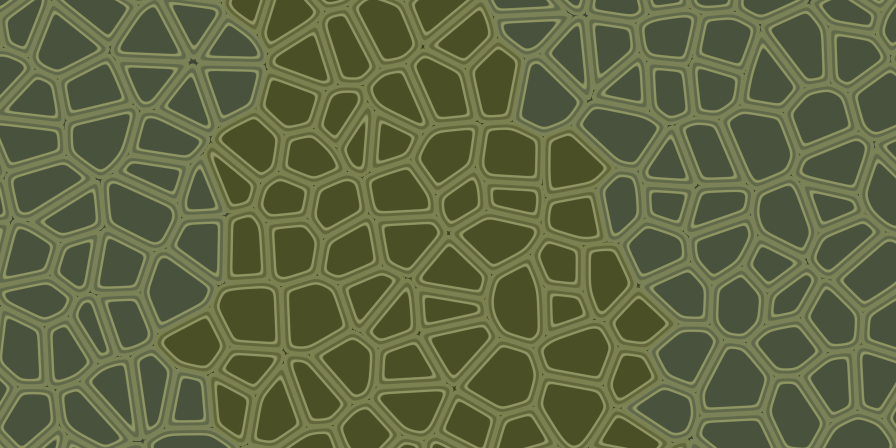
This pattern is drawn by a WebGL 2 fragment shader. Its source:

```glsl
#version 300 es
precision highp float;

uniform vec2 u_resolution;
out vec4 outColor;

#define CELLS 8.3          // cells per canvas height
#define JITTER 0.96        // scatter of the cell sites
#define ROUNDING 0.034     // corner softness, in cells
#define RIM_INSET 0.120    // distance of the rim line from the border
#define RIM_HALF 0.022     // half thickness of the rim line
#define SEAM_HALF 0.044    // half thickness of the seam between cells
#define OLIVE vec3(0.296, 0.308, 0.150)
#define SLATE vec3(0.284, 0.322, 0.236)
#define LINE vec3(0.560, 0.585, 0.390)

vec2 hash2(vec2 p) {
    vec3 q = fract(p.xyx * vec3(0.1031, 0.1030, 0.0973));
    q += dot(q, q.yzx + 33.33);
    return fract((q.xx + q.yz) * q.zy);
}

vec2 siteOf(vec2 cell) {
    return cell + 0.5 + JITTER * (hash2(cell + 71.0) - 0.5);
}

// Finds the nearest site and the rounded distance to its cell border.
float borderDistance(vec2 p, out vec2 site) {
    vec2 base = floor(p);
    vec2 homeCell = base;
    float best = 1e9;
    for (int y = -2; y <= 2; y++)
    for (int x = -2; x <= 2; x++) {
        vec2 cell = base + vec2(x, y);
        vec2 s = siteOf(cell);
        float d = dot(s - p, s - p);
        if (d < best) {
            best = d;
            site = s;
            homeCell = cell;
        }
    }

    // Exponential smooth minimum over the bisectors to all neighbours
    float sum = 0.0;
    for (int y = -2; y <= 2; y++)
    for (int x = -2; x <= 2; x++) {
        if (x == 0 && y == 0) continue;
        vec2 other = siteOf(homeCell + vec2(x, y));
        vec2 normal = normalize(other - site);
        float d = dot(0.5 * (site + other) - p, normal);
        sum += exp(-d / ROUNDING);
    }
    return -ROUNDING * log(max(sum, 1e-30));
}

// The olive patch widens towards the bottom; whole cells belong to it.
bool insidePatch(vec2 q) {
    float left = 0.44 + 0.08 * q.y;
    float right = 1.48 - 0.48 * q.y * q.y;
    float wobble = 0.03 * sin(q.y * 17.0);
    return q.x > left + wobble && q.x < right - wobble;
}

float stroke(float d, float halfWidth, float aa) {
    return 1.0 - smoothstep(halfWidth - aa, halfWidth + aa, abs(d));
}

void main() {
    vec2 uv = gl_FragCoord.xy / u_resolution.y;
    float aa = 0.7 * CELLS / u_resolution.y;

    vec2 site;
    float d = borderDistance(uv * CELLS, site);
    vec3 fill = insidePatch(site / CELLS) ? OLIVE : SLATE;

    // Tinted gutter outside the rim, with a lighter seam along the border
    float gutter = 1.0 - smoothstep(RIM_INSET - aa, RIM_INSET + aa, d);
    vec3 color = mix(fill, LINE, 0.34 * gutter);
    color = mix(color, mix(fill, LINE, 0.72), stroke(d, SEAM_HALF, aa));

    // Dark pits where several cells meet
    float pit = 1.0 - smoothstep(-0.024, -0.008, d);
    color = mix(color, fill * 0.85, pit);

    // Bright rim around each cell
    color = mix(color, LINE, stroke(d - RIM_INSET, RIM_HALF, aa));

    outColor = vec4(color, 1.0);
}
```
